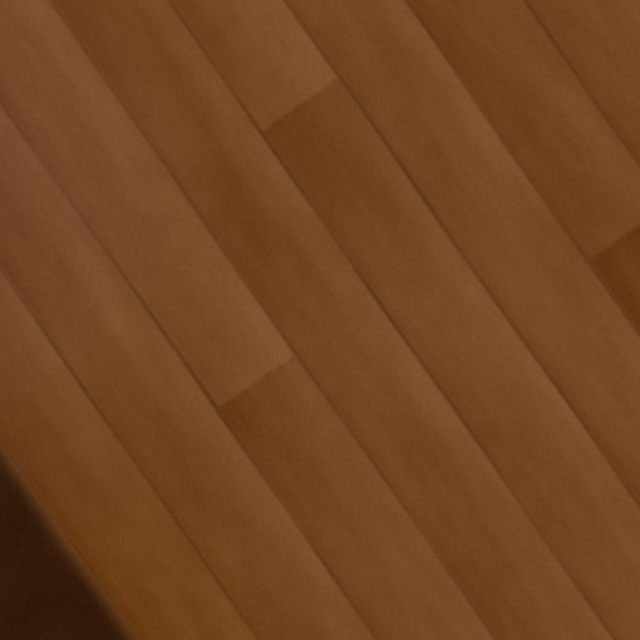
Give the GLSL for this texture, as a three.js fragment shader.

```glsl
// Diagonal brown wood floor: soft-edged strips, staggered end joints, dark corner.
varying vec2 vUv;

vec2 hashGradient(vec2 cell) {
  vec2 h = vec2(dot(cell, vec2(127.1, 311.7)), dot(cell, vec2(269.5, 183.3)));
  return 2.0 * fract(sin(h) * 43758.5) - 1.0;
}

float gradientNoise(vec2 p) {
  vec2 i = floor(p);
  vec2 f = p - i;
  vec2 w = f * f * f * (f * (f * 6.0 - 15.0) + 10.0);
  float low = mix(dot(hashGradient(i), f),
                  dot(hashGradient(i + vec2(1, 0)), f - vec2(1, 0)), w.x);
  float high = mix(dot(hashGradient(i + vec2(0, 1)), f - vec2(0, 1)),
                   dot(hashGradient(i + vec2(1, 1)), f - vec2(1, 1)), w.x);
  return mix(low, high, w.y);
}

// Streaks stretched along the boards
float woodGrain(vec2 p) {
  float sum = 0.0;
  float gain = 0.6;
  vec2 frequency = vec2(3.0, 17.0);
  for (int i = 0; i < 4; i++) {
    sum += gain * gradientNoise(p * frequency + float(i) * 7.3);
    frequency *= vec2(2.1, 1.9);
    gain *= 0.55;
  }
  return sum;
}

void main() {
  // Board axes: along runs down to the right, across runs up to the right
  vec2 fromTop = vec2(vUv.x, 1.0 - vUv.y);
  float along = dot(fromTop, vec2(0.573, 0.8195));
  float across = dot(fromTop, vec2(0.8195, -0.573));
  across += 0.005 * gradientNoise(vec2(along * 3.5, across * 4.0));

  // Strip number and position inside the strip
  float strip = (across - 0.0635) / 0.152;
  float row = floor(strip);
  float f = strip - row;
  float seamDistance = min(f, 1.0 - f);
  float inside = smoothstep(0.0, 0.05, seamDistance);

  // Staggered end joints on every second strip
  float s = row - 1.0;
  float joint = 0.402 + 0.0355 * s + 0.0968 * s * s + 2.0 * mod(s, 2.0);
  float past = along - joint + 0.004 * gradientNoise(vec2(across * 60.0, row));
  float beyond = smoothstep(-0.005, 0.005, past);

  // Board tone: shaded on the left edge, paler on the right edge
  float board = 0.18 * hashGradient(vec2(row, 4.0)).x;
  board += 0.26 * smoothstep(0.35, 0.95, f) - 0.38 * exp(-4.5 * f);
  board += 0.22 * exp(-7.0 * abs(past)) * (1.0 - beyond);
  board -= 0.38 * exp(-3.5 * abs(past)) * beyond;
  board += 0.75 * woodGrain(vec2(along, across + row * 0.37));

  // Broad light falloff and mottling
  float tone = 0.55 + board * inside;
  tone -= 0.22 * smoothstep(0.3, 0.75, across);
  tone += 0.18 * gradientNoise(vUv * 4.0 + 3.0);
  tone += 0.12 * gradientNoise(vUv * 24.0);

  vec3 deepBrown = vec3(0.41, 0.23, 0.095);
  vec3 paleBrown = vec3(0.50, 0.32, 0.18);
  vec3 color = mix(deepBrown, paleBrown, clamp(tone, -0.25, 1.15));

  // Amber toward the lower left, rosy toward the upper left
  float amber = smoothstep(0.0, -0.35, across) * smoothstep(0.5, 0.9, along);
  float rosy = smoothstep(0.25, -0.15, across) * smoothstep(0.7, 0.2, along);
  color += amber * vec3(-0.01, -0.015, -0.04) + rosy * vec3(0.0, 0.002, 0.025);

  // Thin seams that fade in and out
  float seam = 1.0 - smoothstep(0.0, 0.04, seamDistance);
  float seamWear = 0.3 + 0.5 * gradientNoise(vec2(along * 6.0, floor(strip + 0.5) * 3.7));
  color = mix(color, vec3(0.30, 0.16, 0.07), seam * clamp(seamWear, 0.08, 0.6));

  // Dark corner beyond the last strip
  float corner = 1.0 - smoothstep(-0.425, -0.382, across);
  vec3 cornerBrown = mix(vec3(0.17, 0.08, 0.03), vec3(0.25, 0.13, 0.06),
                         0.5 + 0.6 * gradientNoise(vUv * 9.0));
  color = mix(color, cornerBrown, corner);

  // Fine speckle
  color += 0.022 * gradientNoise(vUv * 190.0) + 0.012 * gradientNoise(vUv * 90.0);
  gl_FragColor = vec4(color, 1.0);
}
```
